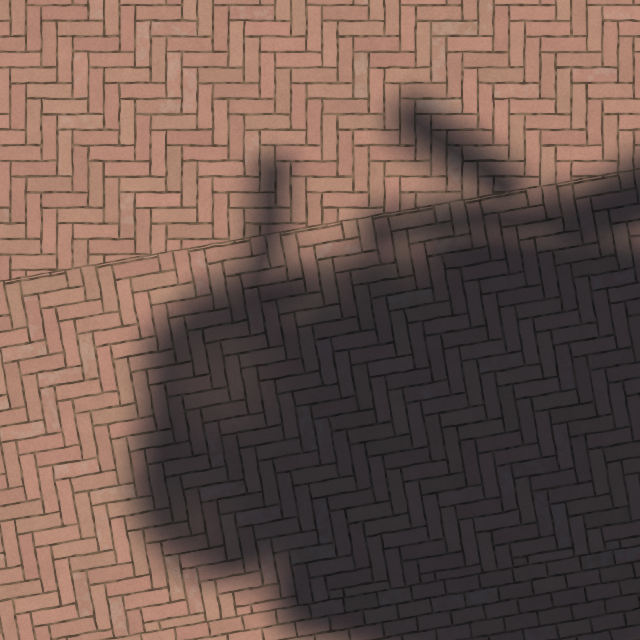
Write a Shadertoy shader that draws this texture.

```glsl
float hash(vec2 p) {
    vec3 q = fract(p.xyx * 0.1031);
    q += dot(q, q.yzx + 33.33);
    return fract((q.x + q.y) * q.z);
}

float noise(vec2 p) {
    vec2 i = floor(p), f = fract(p);
    f *= f * (3.0 - 2.0 * f);
    return mix(mix(hash(i), hash(i + vec2(1, 0)), f.x),
               mix(hash(i + vec2(0, 1)), hash(i + vec2(1, 1)), f.x), f.y);
}

float fbm(vec2 p) {
    float sum = 0.0, gain = 0.5;
    for (int i = 0; i < 4; i++) {
        sum += gain * noise(p);
        p = p * 2.03 + 17.7;
        gain *= 0.5;
    }
    return sum;
}

// Distance from a point inside a brick to its nearest edge
float edgeDistance(vec2 local, vec2 size) {
    vec2 d = min(local, size - local);
    return min(d.x, d.y);
}

// Both bonds return the edge distance and the brick id
vec3 herringbone(vec2 p) {
    vec2 cell = floor(p), local = fract(p);
    float k = mod(cell.x + cell.y, 6.0);
    bool lying = k < 3.0;
    vec2 shift = lying ? vec2(k, 0) : vec2(0, k - 3.0);
    vec2 size = lying ? vec2(3, 1) : vec2(1, 3);
    return vec3(edgeDistance(local + shift, size), cell - shift);
}

vec3 runningBond(vec2 p) {
    float row = floor(p.y), len = 2.2;
    float x = p.x / len + 0.5 * mod(row, 2.0);
    vec2 local = vec2(fract(x) * len, fract(p.y));
    return vec3(edgeDistance(local, vec2(len, 1)), floor(x), row);
}

float capsule(vec2 p, vec2 a, vec2 b, float radius) {
    vec2 ab = b - a;
    float t = clamp(dot(p - a, ab) / dot(ab, ab), 0.0, 1.0);
    return length(p - a - ab * t) - radius;
}

float smoothMin(float a, float b, float k) {
    float h = max(k - abs(a - b), 0.0) / k;
    return min(a, b) - h * h * k * 0.25;
}

float glow(vec2 p, vec2 center, float radius) {
    vec2 d = (p - center) / radius;
    return exp(-dot(d, d));
}

// Soft tree shadow, 0 in the sun and 1 in full shade
float shadow(vec2 uv) {
    vec2 p = uv + 0.03 * (vec2(fbm(uv * 8.0), fbm(uv * 8.0 + 40.0)) - 0.47);
    float d = capsule(p, vec2(0.73, 0.30), vec2(0.92, 0.30), 0.35);
    d = smoothMin(d, capsule(p, vec2(0.51, 0.08), vec2(0.92, 0.05), 0.09), 0.05);
    d = smoothMin(d, capsule(p, vec2(0.37, 0.41), vec2(0.36, 0.24), 0.15), 0.05);
    d = smoothMin(d, capsule(p, vec2(0.40, 0.53), vec2(0.62, 0.57), 0.05), 0.05);
    d = smoothMin(d, capsule(p, vec2(0.60, 0.64), vec2(0.86, 0.66), 0.04), 0.04);
    d = smoothMin(d, capsule(p, vec2(0.90, 0.65), vec2(1.04, 0.71), 0.06), 0.04);
    d = smoothMin(d, capsule(p, vec2(0.40, 0.56), vec2(0.43, 0.73), 0.027), 0.03);
    d = smoothMin(d, capsule(p, vec2(0.65, 0.81), vec2(0.78, 0.71), 0.037), 0.03);
    float shade = smoothstep(0.042, -0.052, d);
    // Light leaking through the leaves
    float leak = 0.17 * glow(uv, vec2(0.34, 0.41), 0.09)
               + 0.14 * glow(uv, vec2(0.30, 0.17), 0.07)
               + 0.28 * glow(uv, vec2(0.64, 0.61), 0.045)
               + 0.22 * glow(uv, vec2(0.51, 0.58), 0.05);
    return shade * (1.0 - leak);
}

void mainImage(out vec4 fragColor, in vec2 fragCoord) {
    vec2 uv = fragCoord / iResolution.y;
    float bricks = 41.07, pixel = bricks / iResolution.y;
    vec2 wobble = 0.07 * (vec2(noise(uv * 60.0), noise(uv * 60.0 + 31.0)) - 0.5);

    // Straight field above, tilted field below, tilted courses at the bottom
    float c = cos(0.1745), s = sin(0.1745);
    vec2 straight = (uv - vec2(0.211, 0.8216)) * bricks + wobble;
    vec2 tilted = mat2(c, -s, s, c) * (uv - vec2(0.492, 0.469)) * bricks + wobble;
    vec3 brick = tilted.y > 7.19 ? herringbone(straight)
               : tilted.y > -16.6 ? herringbone(tilted) + vec3(0, 200, 100)
               : runningBond(tilted + vec2(0, 16.6)) + vec3(0, 400, 300);
    float seam = min(abs(tilted.y - 7.19), abs(tilted.y + 16.6)) + 0.02;
    float edge = min(brick.x, seam);

    // Clay tint, tone and worn grey faces per brick
    vec2 id = brick.yz + 60.0;
    vec3 clay = mix(vec3(0.715, 0.525, 0.46), vec3(0.695, 0.54, 0.455), hash(id));
    clay *= 0.965 + 0.07 * hash(id + 7.3);
    float worn = step(0.9, hash(id + 19.1)) * smoothstep(0.4, 0.65, fbm(uv * 90.0));
    clay = mix(clay, vec3(0.73, 0.62, 0.56), 0.45 * worn);
    clay *= 0.96 + 0.08 * fbm(uv * 45.0);
    clay *= 0.97 + 0.06 * noise(uv * 420.0);

    // Sandy joints with uneven width and darkness
    float halfWidth = 0.045 + 0.04 * noise(uv * 110.0);
    float joint = 1.0 - smoothstep(halfWidth - pixel * 0.5, halfWidth + pixel * 0.5, edge);
    vec3 sand = vec3(0.42, 0.34, 0.27) * (0.7 + 0.6 * noise(uv * 140.0));
    clay *= 1.0 - 0.08 * smoothstep(0.18, 0.05, edge);
    vec3 color = mix(clay, sand, joint * 0.95);

    color *= mix(vec3(1), vec3(0.28, 0.335, 0.415), shadow(uv));
    fragColor = vec4(color, 1);
}
```
